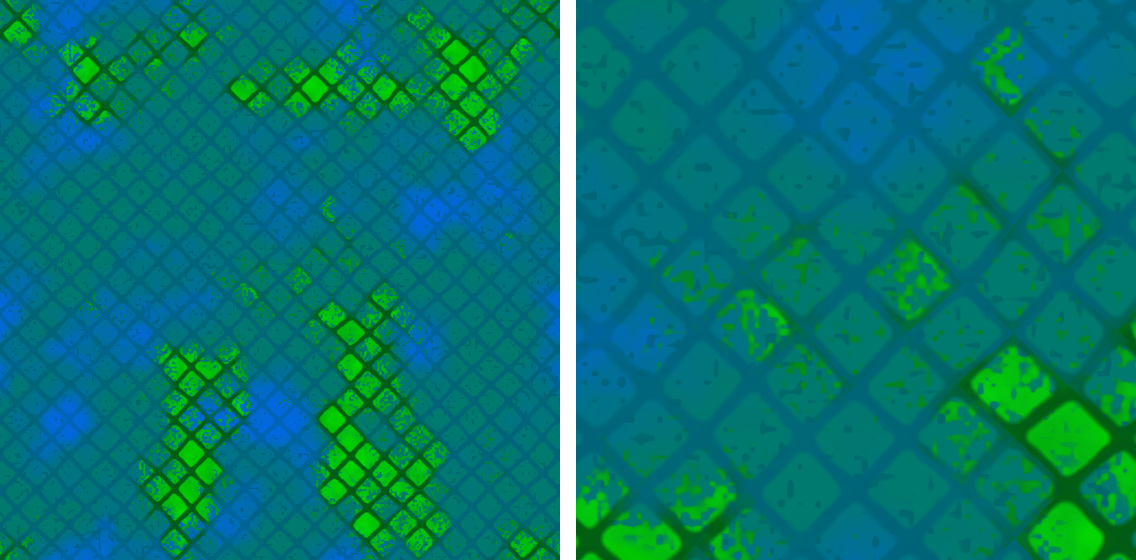
Left: the whole. Right: its middle third, enlarged.
Reproduce this texture procedurally as a three.js fragment shader.

```glsl
varying vec2 vUv;

float hash(vec2 p) {
  vec3 q = fract(p.xyx * 0.1031);
  q += dot(q, q.yzx + 33.33);
  return fract((q.x + q.y) * q.z);
}

// Value noise that wraps after n lattice cells
float noise(vec2 uv, float n, float seed) {
  vec2 p = uv * n;
  vec2 i = floor(p);
  vec2 f = fract(p);
  f = f * f * (3.0 - 2.0 * f);
  vec2 lo = mod(i, n) + seed;
  vec2 hi = mod(i + 1.0, n) + seed;
  return mix(mix(hash(lo), hash(vec2(hi.x, lo.y)), f.x),
             mix(hash(vec2(lo.x, hi.y)), hash(hi), f.x), f.y);
}

float fbm(vec2 uv, float n, float seed) {
  float sum = 0.0;
  float amp = 0.516;
  for (int i = 0; i < 5; i++) {
    sum += amp * noise(uv, n, seed);
    n *= 2.0;
    seed += 17.0;
    amp *= 0.5;
  }
  return sum;
}

void main() {
  vec2 uv = fract(vUv);

  // Diagonal grid, 16 diamonds across and down, slightly uneven
  vec2 warp = vec2(noise(uv, 14.0, 3.0), noise(uv, 14.0, 41.0)) - 0.5;
  vec2 p = uv * 16.0 + warp * 0.12;
  vec2 grid = vec2(p.x + p.y, p.x - p.y);
  vec2 id = floor(grid);
  vec2 cell = mod(vec2(id.x + id.y + 1.0, id.x - id.y), 32.0);
  float tone = hash(cell + 71.0);

  // Rounded tiles and soft grooves
  vec2 q = abs(fract(grid) - 0.5);
  float edge = length(max(q - 0.28, 0.0));
  float ragged = (noise(uv, 128.0, 9.0) - 0.5) * 0.04;
  float groove = smoothstep(0.085, 0.175, edge + ragged);

  // Fine grain and broad stains
  float grain = 0.65 * noise(uv, 256.0, 23.0) + 0.35 * noise(uv, 160.0, 57.0);
  float field = fbm(uv, 6.0, 101.0);
  float moss = field + (tone - 0.5) * 0.2;
  float cloud = fbm(uv, 8.0, 211.0);
  float blueStain = smoothstep(0.5, 0.78, cloud + (grain - 0.5) * 0.06);

  // Tile face: teal with blue clouds and dark pits
  vec3 face = mix(vec3(0.0, 0.475, 0.43), vec3(0.0, 0.44, 0.56),
                  smoothstep(0.33, 0.6, cloud + (tone - 0.5) * 0.08));
  face = mix(face, vec3(0.01, 0.40, 0.92), blueStain * 0.85);
  float pits = smoothstep(0.76, 0.88, noise(uv, 180.0, 151.0));
  face = mix(face, vec3(0.0, 0.35, 0.40), pits * 0.5);

  // Speckled green growth, solid where it is thickest
  float solid = smoothstep(0.68, 0.77, moss);
  float speckle = smoothstep(0.58, 0.69, moss + (grain - 0.5) * 0.42);
  vec3 green = mix(vec3(0.01, 0.53, 0.11), vec3(0.01, 0.79, 0.01),
                   smoothstep(0.57, 0.72, moss + (grain - 0.5) * 0.1));
  green *= 0.86 + 0.28 * fbm(uv, 40.0, 307.0);
  face = mix(face, green, max(speckle * 0.9, solid));

  // Groove colour follows the stains
  vec3 seam = mix(vec3(0.0, 0.385, 0.47), vec3(0.0, 0.39, 0.74), blueStain * 0.75);
  float mossySeam = smoothstep(0.53, 0.67, field + (moss - field) * 0.4);
  seam = mix(seam, vec3(0.0, 0.35, 0.07), mossySeam);
  float wear = 0.68 + 0.25 * noise(uv, 24.0, 83.0);

  vec3 color = mix(face, seam, groove * max(wear, mossySeam * 0.95));
  gl_FragColor = vec4(color, 1.0);
}
```
